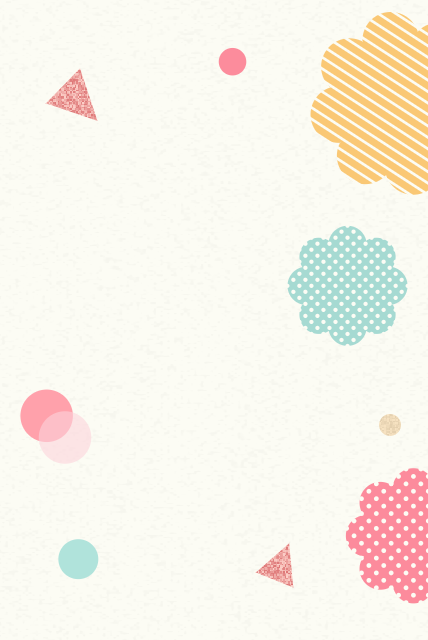
A WebGL 1 fragment shader for this background:

```glsl
precision highp float;

uniform vec2 u_resolution;

float hash(vec2 p) {
  return fract(sin(dot(p, vec2(12.9898, 78.233))) * 43758.5453);
}

float noise(vec2 p) {
  vec2 cell = floor(p);
  vec2 f = fract(p);
  f = f * f * (3.0 - 2.0 * f);
  float low = mix(hash(cell), hash(cell + vec2(1.0, 0.0)), f.x);
  float high = mix(hash(cell + vec2(0.0, 1.0)), hash(cell + 1.0), f.x);
  return mix(low, high, f.y);
}

// Antialiased coverage of a signed distance
float fill(float d) {
  return clamp(0.5 - d * u_resolution.y, 0.0, 1.0);
}

float disc(vec2 p, vec2 center, float radius) {
  return fill(length(p - center) - radius);
}

// Eight round petals at distance reach from the middle
float flower(vec2 p, float reach, float petal, float turn) {
  float sector = 6.28319 / 8.0;
  float angle = mod(atan(p.y, p.x) - turn + sector * 0.5, sector) - sector * 0.5;
  float radius = length(p);
  vec2 folded = radius * vec2(cos(angle), sin(angle));
  return fill(min(length(folded - vec2(reach, 0.0)) - petal, radius - reach));
}

// Signed distance to the line ab, negative on its left
float edge(vec2 p, vec2 a, vec2 b) {
  vec2 along = normalize(b - a);
  return dot(p - a, vec2(along.y, -along.x));
}

float triangle(vec2 p, vec2 a, vec2 b, vec2 c) {
  return fill(max(edge(p, a, b), max(edge(p, b, c), edge(p, c, a))));
}

// Staggered polka dots
float dots(vec2 p, float pitch, float radius) {
  vec2 even = mod(p + pitch * 0.5, pitch) - pitch * 0.5;
  vec2 odd = mod(p, pitch) - pitch * 0.5;
  return fill(min(length(even), length(odd)) - radius);
}

float stripes(vec2 p, float period, float width) {
  float across = dot(p, vec2(0.545, 0.839));
  return fill(abs(mod(across, period) - period * 0.5) - width * 0.5);
}

void main() {
  vec2 p = gl_FragCoord.xy / u_resolution.y;

  // Cream paper with a faint woven grain
  vec3 cream = vec3(0.988, 0.988, 0.957);
  float weave = noise(p * vec2(190.0, 300.0));
  vec3 color = cream - 0.022 * smoothstep(0.55, 0.95, weave);

  // Scalloped flowers
  vec2 yellowPos = p - vec2(0.628, 0.8385);
  vec3 yellow = mix(vec3(0.98, 0.785, 0.46), cream, stripes(yellowPos, 0.015, 0.0042));
  color = mix(color, yellow, flower(yellowPos, 0.1, 0.0443, 0.175));

  vec2 tealPos = p - vec2(0.543, 0.5534);
  vec3 teal = mix(vec3(0.65, 0.855, 0.825), cream, dots(tealPos, 0.0188, 0.0033));
  color = mix(color, teal, flower(tealPos, 0.0638, 0.03, 0.0));

  vec2 pinkPos = p - vec2(0.646, 0.1628);
  vec3 pink = mix(vec3(0.99, 0.545, 0.61), cream, dots(pinkPos, 0.0232, 0.0037));
  color = mix(color, pink, flower(pinkPos, 0.073, 0.0326, 0.0));

  // Plain and overlapping discs
  color = mix(color, vec3(0.99, 0.55, 0.61), disc(p, vec2(0.3633, 0.9036), 0.0215));
  color = mix(color, vec3(0.69, 0.89, 0.86), disc(p, vec2(0.1224, 0.1263), 0.0312));
  color = mix(color, vec3(1.0, 0.63, 0.67), disc(p, vec2(0.0729, 0.3503), 0.041));
  color = mix(color, vec3(0.99, 0.83, 0.86), 0.6 * disc(p, vec2(0.1016, 0.3164), 0.041));

  // Sandy disc and glitter triangles
  float sparkle = hash(floor(p * 420.0));
  vec3 sand = vec3(0.93, 0.85, 0.72) + 0.08 * (sparkle - 0.5);
  color = mix(color, sand, disc(p, vec2(0.6094, 0.336), 0.0171));

  vec3 glitter = mix(vec3(0.87, 0.47, 0.47), vec3(0.99, 0.82, 0.79), sparkle);
  float shards = max(
    triangle(p, vec2(0.125, 0.8932), vec2(0.0716, 0.8385), vec2(0.1523, 0.8112)),
    triangle(p, vec2(0.4518, 0.151), vec2(0.3997, 0.1055), vec2(0.4583, 0.082)));
  color = mix(color, glitter, shards);

  gl_FragColor = vec4(color, 1.0);
}
```
